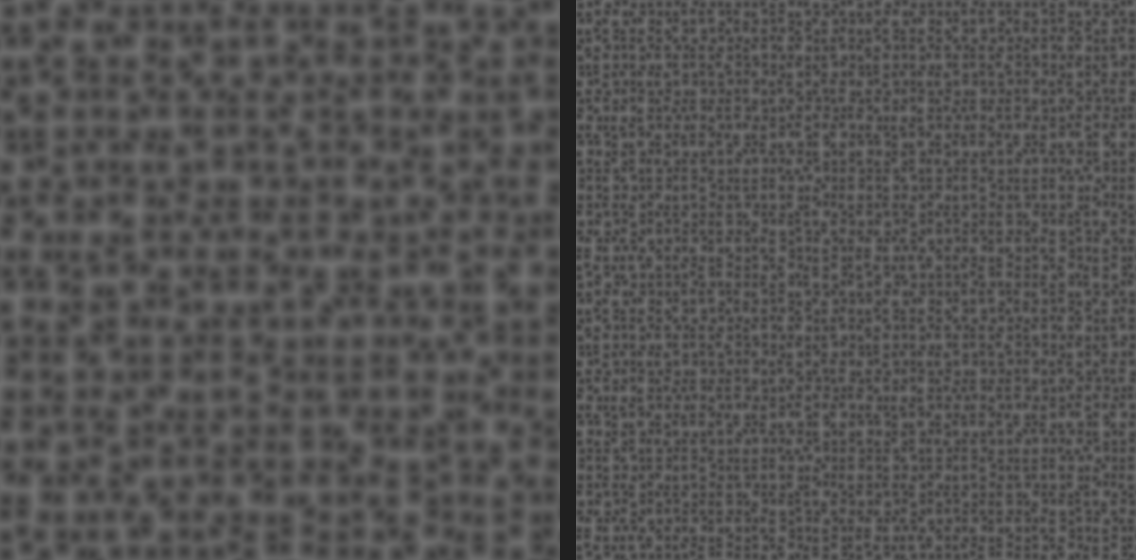
Left: one tile. Right: repeated 2 by 2.
Write a three.js fragment shader that draws this pattern.

```glsl
varying vec2 vUv;

// Two independent random values per cell
vec2 hash2(vec2 cell) {
  vec3 p = fract(cell.xyx * vec3(0.1031, 0.1030, 0.0973));
  p += dot(p, p.yzx + 33.33);
  return fract((p.xx + p.yz) * p.zy);
}

// Slightly squared distance with a rounded tip at zero
float softDistance(vec2 d) {
  vec2 a = pow(abs(d) + 0.0001, vec2(2.3));
  return pow(a.x + a.y + 0.0063, 1.0 / 2.3);
}

// Smooth distance to the nearest jittered grain, wrapping after count cells
float grainDistance(vec2 uv, float count) {
  vec2 p = uv * count;
  vec2 cell = floor(p);
  float sum = 0.0;
  for (int y = -1; y <= 1; y++) {
    for (int x = -1; x <= 1; x++) {
      vec2 neighbor = cell + vec2(float(x), float(y));
      vec2 jitter = 0.5 * (hash2(mod(neighbor, count) + 7.0) - 0.5);
      sum += exp(-11.0 * softDistance(neighbor + 0.5 + jitter - p));
    }
  }
  return -log(sum) / 11.0;
}

void main() {
  // Dark grain centres rise to pale, soft ridges
  float gray = 0.219 + 0.31 * grainDistance(vUv, 32.0);
  gl_FragColor = vec4(vec3(gray), 1.0);
}
```
